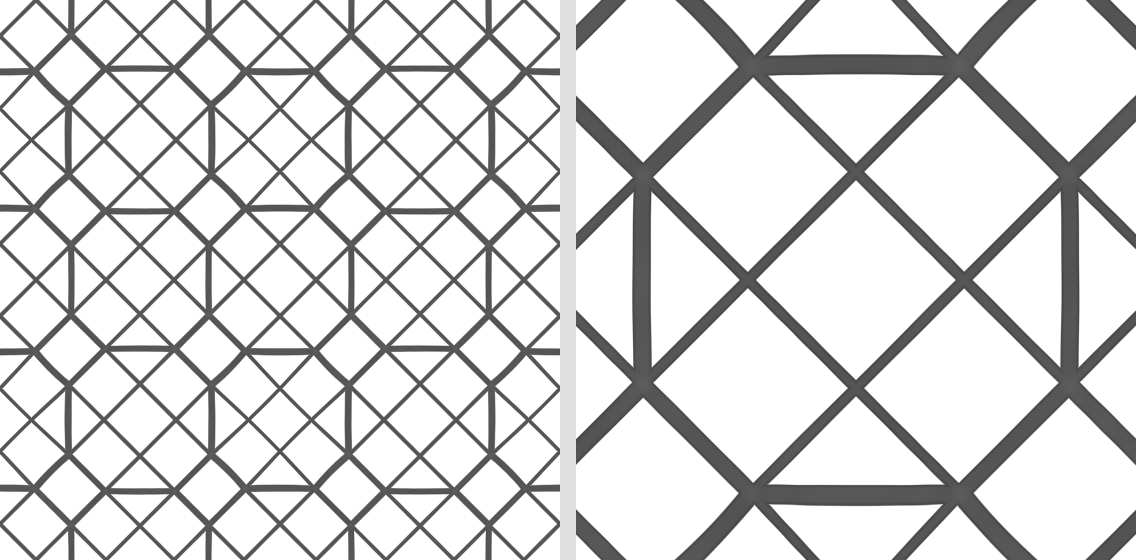
Left: the whole. Right: its middle third, enlarged.
Reproduce this pattern procedurally as a Shadertoy shader.

```glsl
const float PI = 3.14159265;
const float REPEATS = 4.0;
const float THICK_HALF = 0.0215;
const float THIN_HALF = 0.0135;
const vec3 PAPER = vec3(1.0);
const vec3 INK_EDGE = vec3(0.28);
const vec3 INK_CORE = vec3(0.335);
const vec3 INK_JOINT = vec3(0.37);

// Octagons sit on whole coordinates: alternate ones swell and shrink.
vec2 warpCells(vec2 q, float swell, float pinch) {
    vec2 s = sin(PI * q);
    vec2 c = cos(PI * q);
    vec2 outward = vec2(s.x * c.y, c.x * s.y);
    float pinched = max(c.x, 0.0) * max(-c.y, 0.0);
    return q - swell * outward + pinch * pinched * (q - round(q));
}

// Bar along x, starting at the tip of the diamond.
float barDistance(vec2 a, float start) {
    return length(vec2(max(start - a.x, 0.0), a.y));
}

// Diamonds on the cell corners, joined by bars into octagons.
float frameDistance(vec2 a, float tip) {
    float diamond = abs(a.x + a.y - tip) * sqrt(0.5);
    return min(diamond, min(barDistance(a, tip), barDistance(a.yx, tip)));
}

// Diagonal lattice, two lines per cell in each direction.
float latticeDistance(vec2 q) {
    vec2 diagonals = vec2(q.x + q.y, q.x - q.y);
    vec2 d = abs(fract(diagonals * 2.0) - 0.5) * 0.5 * sqrt(0.5);
    return min(d.x, d.y);
}

// Layered sines with whole numbers of waves over the canvas.
float brushWaves(vec2 uv) {
    vec2 t = 2.0 * PI * uv;
    float broad = sin(5.0 * t.x + 7.0 * t.y + sin(3.0 * t.y));
    float fine = sin(23.0 * t.x - 19.0 * t.y + 2.0 * sin(11.0 * t.x));
    return 0.6 * broad + 0.4 * fine;
}

// Dark rims, a lighter core and pale joints.
vec3 inkColor(float depth, float jointDistance, float waves) {
    vec3 ink = mix(INK_EDGE, INK_CORE, smoothstep(0.001, 0.009, depth));
    ink = mix(ink, INK_JOINT, 0.6 * (1.0 - smoothstep(0.005, 0.03, jointDistance)));
    return ink + 0.01 * waves;
}

void mainImage(out vec4 fragColor, in vec2 fragCoord) {
    vec2 uv = fragCoord / iResolution.xy;
    float pixel = REPEATS / min(iResolution.x, iResolution.y);
    vec2 q = warpCells(uv * REPEATS, 0.0105, 0.106);
    vec2 a = abs(fract(q) - 0.5);
    float tip = 0.25;
    float waves = brushWaves(uv);

    // Line outlines
    float frame = frameDistance(a, tip) - THICK_HALF;
    float lattice = latticeDistance(q) - THIN_HALF;
    float edge = min(frame, lattice) - 0.0008 * waves;

    // Ink on paper
    float joint = min(length(a - vec2(tip, 0.0)), length(a - vec2(0.0, tip)));
    vec3 ink = inkColor(-edge, joint, waves);
    float coverage = 1.0 - smoothstep(-0.8 * pixel, 0.8 * pixel, edge);
    fragColor = vec4(mix(PAPER, ink, coverage), 1.0);
}
```
